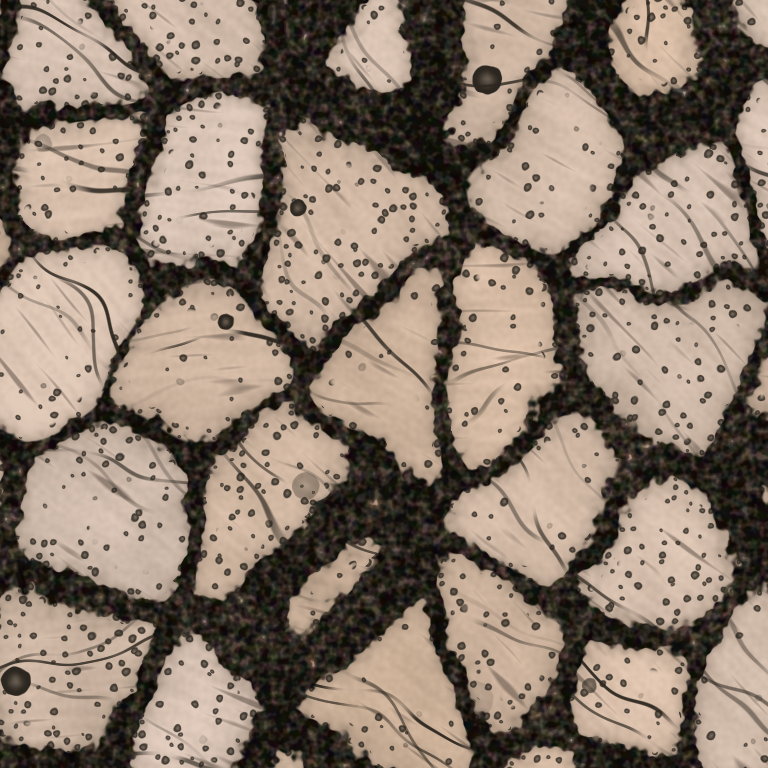
Give the GLSL for this texture, as a WebGL 2 fragment shader.

```glsl
#version 300 es
precision highp float;
precision highp int;
// Pale, pitted mineral grains packed in a dark, gritty matrix.
// Rounded Voronoi cells give the grains; gradient noise roughens and tints
// them, and hashed dots and lines add pits, hairlines and cracks.

#define GRAINS vec2(5.1, 4.6)  // cells across the canvas
#define GAP 0.055              // mean inset of a grain, in cells
#define ROUNDING 16.0          // higher gives sharper corners
#define ROUGHNESS 0.06         // ragged grain outline, in cells
#define PIT_SCALE 62.0         // small pit cells across the canvas
#define PIT_CHANCE 0.30
#define HOLE_SCALE 14.0        // large pit cells across the canvas
#define HOLE_CHANCE 0.07
#define CRACK_WIDTH 0.0011
#define SOFTNESS 0.0022        // edge blur, in canvas units

uniform vec2 u_resolution;
out vec4 fragColor;

const vec3 CREAM = vec3(0.86, 0.77, 0.70);
const vec3 TAN   = vec3(0.68, 0.60, 0.53);
const vec3 BROWN = vec3(0.48, 0.42, 0.36);
const vec3 UMBER = vec3(0.31, 0.26, 0.22);
const vec3 SOOT  = vec3(0.17, 0.15, 0.12);
const vec3 BLACK = vec3(0.06, 0.05, 0.035);

// Integer hash of a lattice cell: three values from 0 to 1
vec3 hash3(vec2 cell, float seed) {
  uvec3 v = uvec3(ivec3(vec3(cell, seed))) * 1664525u + 1013904223u;
  v.x += v.y * v.z; v.y += v.z * v.x; v.z += v.x * v.y;
  v ^= v >> 16u;
  v.x += v.y * v.z; v.y += v.z * v.x; v.z += v.x * v.y;
  return vec3(v >> 8u) / 16777216.0;
}

float cornerSlope(vec2 cell, vec2 offset) {
  float angle = 6.2832 * hash3(cell, 7.0).x;
  return dot(vec2(cos(angle), sin(angle)), offset);
}

float gradientNoise(vec2 p) {
  vec2 i = floor(p), f = p - i, e = vec2(0.0, 1.0);
  vec2 w = f * f * f * (f * (f * 6.0 - 15.0) + 10.0);
  return 1.4 * mix(
    mix(cornerSlope(i, f), cornerSlope(i + e.yx, f - e.yx), w.x),
    mix(cornerSlope(i + e.xy, f - e.xy), cornerSlope(i + e.yy, f - e.yy), w.x), w.y);
}

vec2 grainSeed(vec2 cell) {
  return cell + 0.5 + 0.8 * (hash3(cell, 1.0).xy - 0.5);
}

// Smoothed distance to the cell border, with the owning cell
float borderDistance(vec2 p, out vec2 id) {
  vec2 base = floor(p);
  float nearest = 9.0, sum = 0.0;
  for (int k = 0; k < 9; k++) {
    vec2 cell = base + vec2(k % 3, k / 3) - 1.0;
    float d = distance(p, grainSeed(cell));
    if (d < nearest) { nearest = d; id = cell; }
  }
  vec2 own = grainSeed(id);
  for (int k = 0; k < 25; k++) {
    vec2 cell = id + vec2(k % 5, k / 5) - 2.0;
    if (k == 12) continue;
    vec2 other = grainSeed(cell);
    sum += exp(-ROUNDING * dot(0.5 * (own + other) - p, normalize(other - own)));
  }
  return -log(sum) / ROUNDING;
}

// Scattered round pits: dark rim, slightly paler middle
float pits(vec2 uv, float scale, float chance) {
  vec2 p = uv * scale, base = floor(p);
  float dark = 0.0, soft = SOFTNESS * scale;
  for (int k = 0; k < 9; k++) {
    vec2 cell = base + vec2(k % 3, k / 3) - 1.0;
    vec3 h = hash3(cell, scale);
    float radius = mix(0.13, 0.34, hash3(cell, scale + 1.0).x);
    float d = distance(p, cell + 0.5 + 0.8 * (h.xy - 0.5));
    float disk = 1.0 - smoothstep(radius - 0.5 * soft, radius + 0.5 * soft, d);
    float rim = mix(0.65, 1.0, smoothstep(0.0, 0.8 * radius, d));
    dark = max(dark, disk * rim * smoothstep(h.z, h.z + 0.04, chance));
  }
  return dark;
}

vec3 matrixColor(vec2 uv) {
  float grit = 0.5 * gradientNoise(uv * 48.0) + 0.6 * gradientNoise(uv * 97.0 + 5.0)
             + 0.35 * gradientNoise(uv * 170.0) + 0.25 * gradientNoise(uv * 8.0 + 3.0);
  vec3 color = mix(BLACK, SOOT, smoothstep(-0.35, 0.2, grit));
  color = mix(color, UMBER, smoothstep(0.15, 0.55, grit));
  color = mix(color, TAN, smoothstep(0.6, 1.0, grit));
  vec3 tint = vec3(gradientNoise(uv * 80.0 + 11.0), gradientNoise(uv * 80.0 + 37.0),
                   gradientNoise(uv * 80.0 + 71.0));
  return color + 0.045 * tint;
}

void main() {
  vec2 uv = gl_FragCoord.xy / min(u_resolution.x, u_resolution.y);
  vec2 bend = vec2(gradientNoise(uv * 9.0), gradientNoise(uv * 9.0 + 40.0));
  vec2 id, p = uv * GRAINS + 0.12 * bend;
  float inside = borderDistance(p, id);
  vec3 trait = hash3(id, 2.0), look = hash3(id, 3.0);

  // Ragged outline; a few cells shrink to small fragments
  float inset = GAP * mix(0.4, 1.6, trait.x) + 0.2 * step(trait.y, 0.1);
  inset += ROUGHNESS * (0.6 * gradientNoise(uv * 34.0) + 0.5 * gradientNoise(uv * 85.0));
  inside -= max(inset, 0.015);
  float grain = smoothstep(-0.5, 0.5, inside / (SOFTNESS * 2.0 * GRAINS.x));
  float rim = exp(-max(inside, 0.0) * 22.0);

  // Grain body: own tint, mottling and streaks that mostly fall to the right
  float tilt = mix(-0.95, 0.1, look.x);
  vec2 along = vec2(cos(tilt), sin(tilt)), across = vec2(-along.y, along.x);
  vec2 local = (p - grainSeed(id)) / GRAINS;
  vec2 fiber = vec2(dot(uv, along), dot(uv, across));
  float streak = gradientNoise(fiber * vec2(9.0, 85.0) + 19.0 * look.yz);
  float mottle = gradientNoise(uv * 14.0) + 0.6 * gradientNoise(uv * 120.0);
  float tone = 0.82 + 0.5 * (look.y - 0.5) + 0.22 * mottle + 0.2 * streak;
  vec3 body = mix(TAN, CREAM, clamp(tone, -0.3, 1.15));
  body *= mix(vec3(1.02, 0.99, 0.95), vec3(1.0, 1.01, 1.03), look.z);
  body = mix(body, BROWN, 0.5 * rim);
  body = mix(body, UMBER, 0.5 * smoothstep(0.45, 0.8, streak));

  // Straight cracks of uneven strength
  for (int k = 0; k < 3; k++) {
    vec3 h = hash3(id, 10.0 + float(k));
    float angle = tilt + 0.7 * (h.x - 0.5);
    vec2 normal = vec2(-sin(angle), cos(angle));
    float d = abs(dot(local, normal) - 0.15 * (h.y - 0.5));
    float line = 1.0 - smoothstep(CRACK_WIDTH, CRACK_WIDTH + SOFTNESS, d);
    float strength = h.z * smoothstep(-0.4, 0.1, gradientNoise(uv * 11.0 + 30.0 * h.xy));
    body = mix(body, SOOT, line * strength);
  }

  // Pits, denser near the rim and varied from grain to grain
  vec2 pitUv = uv + 0.0015 * gradientNoise(uv * 90.0);
  float chance = PIT_CHANCE * mix(0.3, 1.6, trait.z) + 0.4 * rim;
  float pitted = max(0.85 * pits(pitUv, PIT_SCALE, chance),
                     pits(pitUv, HOLE_SCALE, HOLE_CHANCE));
  body = mix(body, SOOT, pitted);

  fragColor = vec4(clamp(mix(matrixColor(uv), body, grain), 0.0, 1.0), 1.0);
}
```
